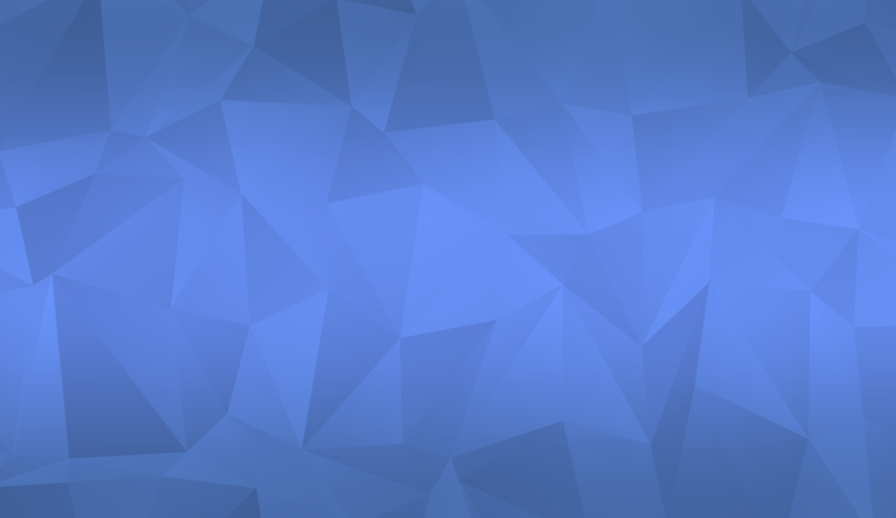
This background is drawn by a Shadertoy shader. Its source:

```glsl
// Low-poly backdrop of faceted blue triangles with a bright horizontal band.

#define CELL vec2(0.155, 0.195)          // mesh spacing in canvas heights
#define JITTER 0.84                      // vertex displacement, below 1
#define EDGE 0.004                       // facet edge softness
#define LIGHTEST 1.045                   // brightness of the lightest facet
#define CONTRAST 0.18                    // drop to the darkest facet
#define RAMP 0.2                         // brightness slope inside a facet
#define DIM_BLUE vec3(0.285, 0.428, 0.685)
#define BRIGHT_BLUE vec3(0.387, 0.542, 0.928)

vec2 hash2(vec2 p) {
    vec3 q = fract(vec3(p.xyx) * vec3(0.1031, 0.1030, 0.0973));
    q += dot(q, q.yzx + 33.33);
    return fract((q.xx + q.yz) * q.zy);
}

float cross2(vec2 a, vec2 b) {
    return a.x * b.y - a.y * b.x;
}

// Shared mesh vertex of a grid node
vec2 meshVertex(vec2 id) {
    return (id + JITTER * (hash2(id + 57.0) - 0.5)) * CELL;
}

// Signed distance to the line a-b, positive on its left
float lineDistance(vec2 p, vec2 a, vec2 b) {
    return cross2(b - a, p - a) / max(length(b - a), 1e-4);
}

// Soft coverage of a counter-clockwise triangle
float triangleCoverage(vec2 p, vec2 a, vec2 b, vec2 c) {
    float d = min(lineDistance(p, a, b), min(lineDistance(p, b, c), lineDistance(p, c, a)));
    return smoothstep(-0.5 * EDGE, 0.5 * EDGE, d);
}

// Facet brightness: a cell tone, a triangle tone and a gentle inner slope
float facetTone(vec2 p, vec2 id, float side, vec2 center) {
    vec2 own = hash2(id * 2.0 + vec2(side * 31.0 + 11.0, 83.0));
    float darkness = mix(hash2(id + 211.0).x, own.x, 0.45);
    float angle = 6.2832 * own.y;
    float slope = RAMP * dot(p - center, vec2(cos(angle), sin(angle)));
    return LIGHTEST - CONTRAST * pow(darkness, 1.6) + slope;
}

// Blend the triangles of the nearby cells by coverage
float meshTone(vec2 p) {
    vec2 home = floor(p / CELL);
    float tone = 0.0;
    float total = 0.0;
    for (int j = -1; j <= 1; j++) {
        for (int i = -1; i <= 1; i++) {
            vec2 id = home + vec2(i, j);
            vec2 a = meshVertex(id);
            vec2 b = meshVertex(id + vec2(1, 0));
            vec2 c = meshVertex(id + vec2(1, 1));
            vec2 d = meshVertex(id + vec2(0, 1));

            // Pick a diagonal that lies inside the quad
            bool acInside = cross2(c - a, b - a) < 0.0 && cross2(c - a, d - a) > 0.0;
            bool bdInside = cross2(d - b, c - b) < 0.0 && cross2(d - b, a - b) > 0.0;
            bool useBd = bdInside && (!acInside || hash2(id + 139.0).x > 0.5);
            if (useBd) {
                vec2 first = a;
                a = b; b = c; c = d; d = first;
            }

            float lower = triangleCoverage(p, a, b, c);
            float upper = triangleCoverage(p, a, c, d);
            tone += lower * facetTone(p, id, 0.0, (a + b + c) / 3.0);
            tone += upper * facetTone(p, id, 1.0, (a + c + d) / 3.0);
            total += lower + upper;
        }
    }
    return total > 0.001 ? tone / total : 1.0;
}

void mainImage(out vec4 fragColor, in vec2 fragCoord) {
    vec2 p = fragCoord / iResolution.y;

    // Bright band across the middle, dim at top and bottom
    float glow = smoothstep(0.0, 0.43, p.y) * (1.0 - smoothstep(0.56, 0.97, p.y));
    vec3 color = mix(DIM_BLUE, BRIGHT_BLUE, glow);

    fragColor = vec4(color * meshTone(p), 1.0);
}
```
